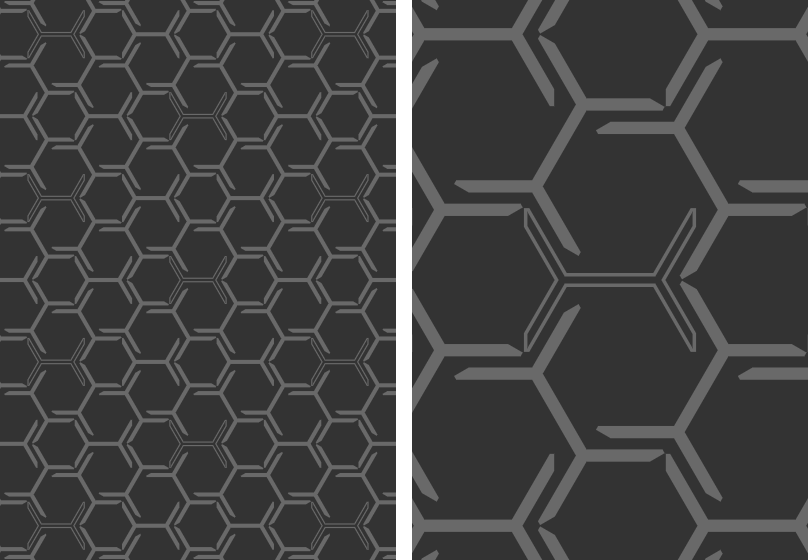
Left, the full canvas; right, a detail of the centre.
A Shadertoy shader for this pattern:

```glsl
#define SIDE 0.0563          // honeycomb edge, in canvas heights
#define SHIFT 0.143          // slide of each piece along its own bar
#define HALF_WIDTH 0.065     // half stroke of a solid piece
#define HOLLOW_HALF 0.074    // half stroke of an outlined piece
#define OUTLINE 0.037        // line width of an outlined piece
#define ARM_REACH vec2(0.91, 0.76)
#define GROUND vec3(0.20)
#define INK vec3(0.41)

const float ROOT3 = 1.7320508;

// Offset to the nearest point of a centred rectangular lattice
vec2 foldLattice(vec2 p, vec2 period) {
    vec2 corner = p - period * round(p / period);
    vec2 shifted = p - 0.5 * period;
    vec2 middle = shifted - period * round(shifted / period);
    return dot(corner, corner) < dot(middle, middle) ? corner : middle;
}

// Bar with a fork at both ends, arms trimmed square to the bar
float forkedBar(vec2 p, float halfWidth) {
    p = abs(p);
    float bar = max(p.y - halfWidth, p.x - 0.54);
    float arm = abs(dot(p - vec2(0.5, 0.0), vec2(0.5 * ROOT3, -0.5))) - halfWidth;
    vec2 trim = p - ARM_REACH;
    return min(bar, max(arm, max(trim.x, trim.y)));
}

void mainImage(out vec4 fragColor, in vec2 fragCoord) {
    float pixelsPerSide = iResolution.y * SIDE;
    vec2 p = (fragCoord - 0.5 * iResolution.xy) / pixelsPerSide;

    // Pieces sit around the centre of a hexagon, in three directions
    vec2 pivotToPiece = vec2(1.5 - SHIFT, 0.0);
    vec2 q = p + pivotToPiece;
    mat2 turn = mat2(-0.5, 0.5 * ROOT3, -0.5 * ROOT3, -0.5);
    float d = 1e3;
    for (int i = 0; i < 3; i++) {
        vec2 local = foldLattice(q - pivotToPiece, vec2(3.0, 3.0 * ROOT3));
        float piece = forkedBar(local, HALF_WIDTH);

        // Every third level piece is hollow
        vec2 sparse = foldLattice(p, vec2(9.0, 3.0 * ROOT3));
        if (i == 0 && distance(sparse, local) < 0.01) {
            float hollow = forkedBar(local, HOLLOW_HALF);
            piece = max(hollow, -hollow - OUTLINE);
        }
        d = min(d, piece);
        q = turn * q;
    }

    float coverage = clamp(0.5 - d * pixelsPerSide, 0.0, 1.0);
    fragColor = vec4(mix(GROUND, INK, coverage), 1.0);
}
```
